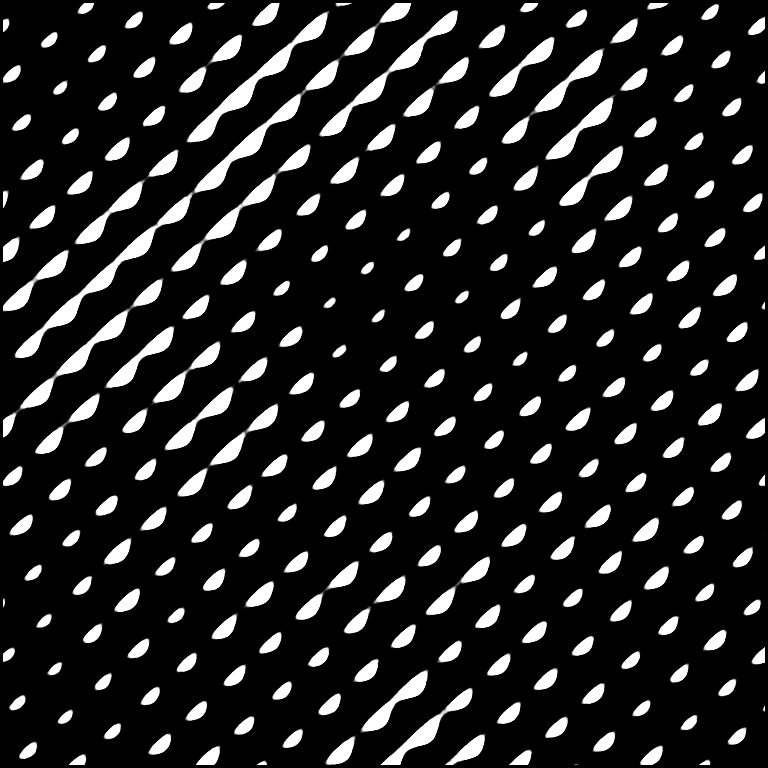
This pattern is drawn by a WebGL 1 fragment shader. Its source:

```glsl
precision highp float;
uniform vec2 u_resolution;

#define STEP_ACROSS vec2(0.0620, -0.01836)
#define STEP_DOWN vec2(0.0138, -0.0624)
#define LATTICE_ORIGIN vec2(0.4922, 0.5872)
#define STREAK_WEIGHT 5.0
#define BULGE 1.3
#define BASE_SIZE 2.0
#define SIZE_JITTER 2.0
#define RIPPLE_CENTER vec2(0.52, 0.63)
#define RIPPLE_RADIUS 0.30
#define EDGE_GRAIN 0.25
#define MARGIN 0.004

const float TAU = 6.2831853;

float hash(vec2 cell) {
  vec3 q = fract(cell.xyx * vec3(0.1031, 0.1030, 0.0973));
  q += dot(q, q.yzx + 33.33);
  return fract((q.x + q.y) * q.z);
}

float valueNoise(vec2 p) {
  vec2 cell = floor(p);
  vec2 f = fract(p);
  f = f * f * (3.0 - 2.0 * f);
  float low = mix(hash(cell), hash(cell + vec2(1.0, 0.0)), f.x);
  float high = mix(hash(cell + vec2(0.0, 1.0)), hash(cell + 1.0), f.x);
  return mix(low, high, f.y);
}

float bump(float offset, float radius) {
  float t = offset / radius;
  return exp(-t * t);
}

// Coordinates in which every drop sits on a whole number pair
vec2 toLattice(vec2 p) {
  vec2 d = p - LATTICE_ORIGIN;
  vec2 a = STEP_ACROSS;
  vec2 b = STEP_DOWN;
  float area = a.x * b.y - a.y * b.x;
  return vec2(d.x * b.y - d.y * b.x, a.x * d.y - a.y * d.x) / area;
}

// Three crossed waves; the sine part makes each peak a lopsided drop
float dropWaves(vec2 lattice) {
  vec3 phase = TAU * vec3(lattice, lattice.x + lattice.y);
  vec3 c = cos(phase);
  vec3 s = sin(phase);
  return c.x + c.y + STREAK_WEIGHT * c.z + BULGE * (s.x + s.y - s.z);
}

// Slow swelling: small drops in the middle, a ring of merged streaks around
float dropSize(vec2 p) {
  vec2 d = p - RIPPLE_CENTER;
  float r = length(d);
  float facing = dot(d / max(r, 0.001), vec2(-0.4, 0.9));
  float size = BASE_SIZE - 1.1 * bump(r, 0.15);
  size += bump(r - RIPPLE_RADIUS, 0.10) * (0.9 + 0.9 * facing);
  size += 1.5 * bump(length(p - vec2(0.52, 0.07)), 0.15);
  size += 1.4 * bump(length(p - vec2(0.06, 0.58)), 0.13);
  size -= 1.3 * bump(length(p - vec2(0.05, 0.90)), 0.12);
  size += SIZE_JITTER * (valueNoise(p * 13.0 + 7.0) - 0.5);
  return max(size, 0.6);
}

void main() {
  vec2 p = gl_FragCoord.xy / u_resolution;

  float peak = 2.0 + STREAK_WEIGHT;
  float level = dropWaves(toLattice(p)) - peak + dropSize(p);
  level += EDGE_GRAIN * (valueNoise(p * 250.0) - 0.5);

  float soft = 220.0 / min(u_resolution.x, u_resolution.y);
  float ink = smoothstep(-soft, soft, level);

  // Thin dark frame
  vec2 inset = min(p, 1.0 - p);
  ink *= step(MARGIN, min(inset.x, inset.y));

  gl_FragColor = vec4(vec3(ink), 1.0);
}
```
